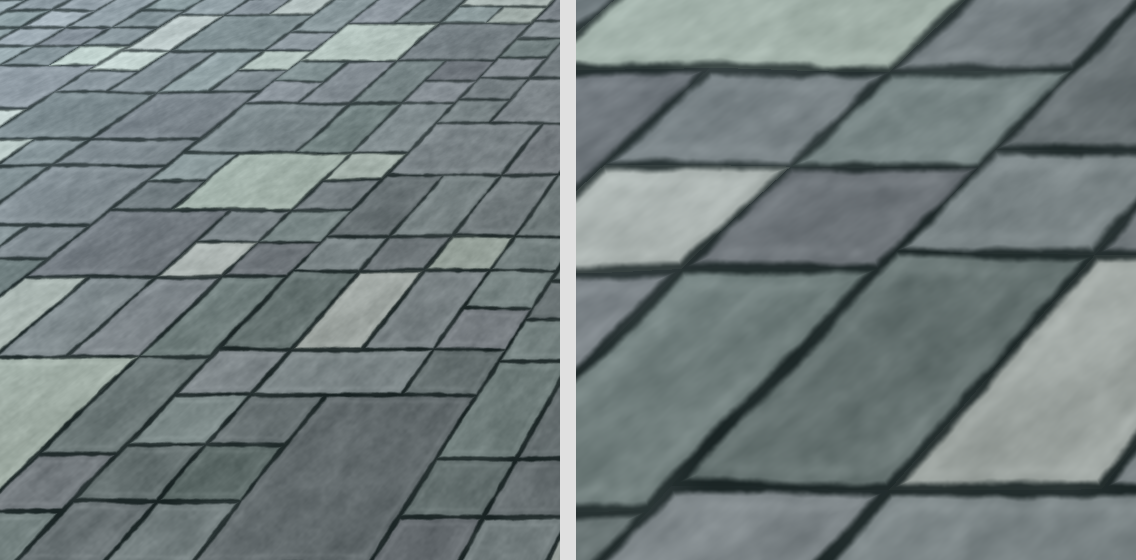
Left, the full canvas; right, a detail of the centre.
This texture is drawn by a Shadertoy shader. Its source:

```glsl
// Slate paving of mixed rectangular slabs, seen obliquely in perspective.

const vec2 VANISH = vec2(1.93, 1.98);      // vanishing point of the slanted joints
const vec2 UNIT = vec2(0.080, 0.030);      // smallest slab on the ground plane
const vec2 BLOCK = vec2(4.0, 8.0);         // units per subdivided block
const float KEEP_WIDE = 0.25;              // chance that a wide pair stays whole
const float KEEP_LONG = 0.70;              // chance that a long pair stays whole
const float JOINT = 0.0021;                // half joint width, scaled by nearness
const float SOFTNESS = 0.0026;             // blur of the joint edges
const float WOBBLE = 0.0045;               // roughness of the slab edges
const float LIGHT_SHARE = 0.21;            // share of pale slabs
const float GRAIN = 0.13;                  // strength of the cleft surface
const vec3 JOINT_COLOR = vec3(0.09, 0.13, 0.13);
const vec3 DARK_SLATE = vec3(0.36, 0.395, 0.40);
const vec3 MID_SLATE = vec3(0.49, 0.53, 0.535);
const vec3 PALE_SLATE = vec3(0.605, 0.645, 0.62);
const vec3 SHEEN = vec3(0.14, 0.16, 0.18); // sky light in the far left corner

float hash(vec2 p) {
    return fract(sin(dot(p, vec2(127.1, 311.7))) * 43758.5);
}

float noise(vec2 p) {
    vec2 i = floor(p), f = fract(p);
    f = f * f * (3.0 - 2.0 * f);
    return mix(mix(hash(i), hash(i + vec2(1, 0)), f.x),
               mix(hash(i + vec2(0, 1)), hash(i + vec2(1, 1)), f.x), f.y);
}

float fbm(vec2 p) {
    float sum = 0.0, amp = 0.5;
    for (int i = 0; i < 4; i++) {
        sum += amp * noise(p);
        p = p * 2.03 + 17.3;
        amp *= 0.5;
    }
    return sum;
}

// Cuts a block at random until p lies in one slab; returns its corners.
vec4 findSlab(vec2 p, vec2 block) {
    vec2 lo = vec2(0.0), hi = BLOCK;
    for (int i = 0; i < 10; i++) {
        vec2 size = hi - lo;
        vec2 seed = block * 13.7 + lo * 3.1 + hi * 5.3;
        // Cuts along the depth come first, so slanted joints run long
        bool cutX = size.x > 1.5 && size.x > size.y * (0.45 + 0.6 * hash(seed));
        int axis = cutX ? 0 : 1;
        float len = size[axis];
        float keep = cutX ? KEEP_WIDE : KEEP_LONG;
        if (min(size.x, size.y) > 1.5) keep = 0.5;
        if (len < 1.5 || (len < 2.5 && hash(seed + 4.7) < keep)) break;
        float cut = lo[axis] + 1.0 + floor(hash(seed + 9.2) * (len - 1.0));
        if (p[axis] < cut) hi[axis] = cut;
        else lo[axis] = cut;
    }
    return vec4(lo, hi);
}

vec3 slabColor(vec2 id) {
    float tone = hash(id + 2.3);
    vec3 color = mix(DARK_SLATE, MID_SLATE, tone);
    if (hash(id + 6.1) < LIGHT_SHARE) color = PALE_SLATE + 0.07 * (tone - 0.5);
    // Hue drifts between violet grey and green grey
    return color + vec3(-0.009, 0.006, -0.007) * (2.0 * hash(id + 8.4) - 1.0);
}

void mainImage(out vec4 fragColor, in vec2 fragCoord) {
    vec2 uv = fragCoord / iResolution.xy;

    // Perspective projection with slightly uneven laying
    vec2 q = uv + 0.004 * (vec2(noise(uv * 12.0), noise(uv * 12.0 + 40.0)) - 0.5);
    float near = VANISH.y - q.y;
    vec2 ground = vec2((q.x - VANISH.x) / near, 1.0 / near) / UNIT;

    // Slab layout, each lane of blocks shifted in depth
    float lane = floor(ground.x / BLOCK.x);
    vec2 p = ground + vec2(0.0, hash(vec2(lane, 3.0)) * BLOCK.y);
    vec2 block = floor(p / BLOCK);
    vec2 cell = p - block * BLOCK;
    vec4 slab = findSlab(cell, block);
    vec2 id = block * BLOCK + slab.xy;

    // Distance to the slab edge in canvas units
    float slant = (VANISH.x - q.x) / near;
    vec2 gap = min(cell - slab.xy, slab.zw - cell);
    gap *= UNIT * vec2(near / sqrt(1.0 + slant * slant), near * near);
    float edge = min(gap.x, gap.y) + WOBBLE * (fbm(uv * 60.0) - 0.47);

    // Slab face: cleft grain, blotches and a faint worn rim
    float grain = fbm(p * vec2(6.0, 3.0) + id * 7.0) - 0.47;
    float speckle = noise(uv * 130.0) - 0.5;
    float blotch = noise(p * 1.3 + id) - 0.5;
    vec3 color = slabColor(id) + GRAIN * grain + 0.03 * (blotch + speckle);
    float rimDistance = (edge - 0.007 * near) / 0.004;
    color += 0.03 * exp(-rimDistance * rimDistance);

    // Joints of uneven width and darkness
    float soft = max(SOFTNESS, 1.0 / iResolution.y);
    float halfWidth = JOINT * near * (0.7 + 0.6 * noise(uv * 16.0));
    float joint = 1.0 - smoothstep(halfWidth - soft, halfWidth + soft, edge);
    float depth = mix(0.72, 1.0, smoothstep(1.0, 1.6, near));
    depth *= 0.75 + 0.25 * noise(uv * 24.0 + 5.0);
    color = mix(color, JOINT_COLOR, joint * depth);

    // Light falls off from the far left to the near right
    float sky = smoothstep(0.35, 1.25, uv.y + 0.55 * (0.5 - uv.x));
    color += SHEEN * sky * (1.0 - 0.6 * joint);
    color *= 1.03 - 0.06 * uv.x;
    fragColor = vec4(clamp(color, 0.0, 1.0), 1.0);
}
```
